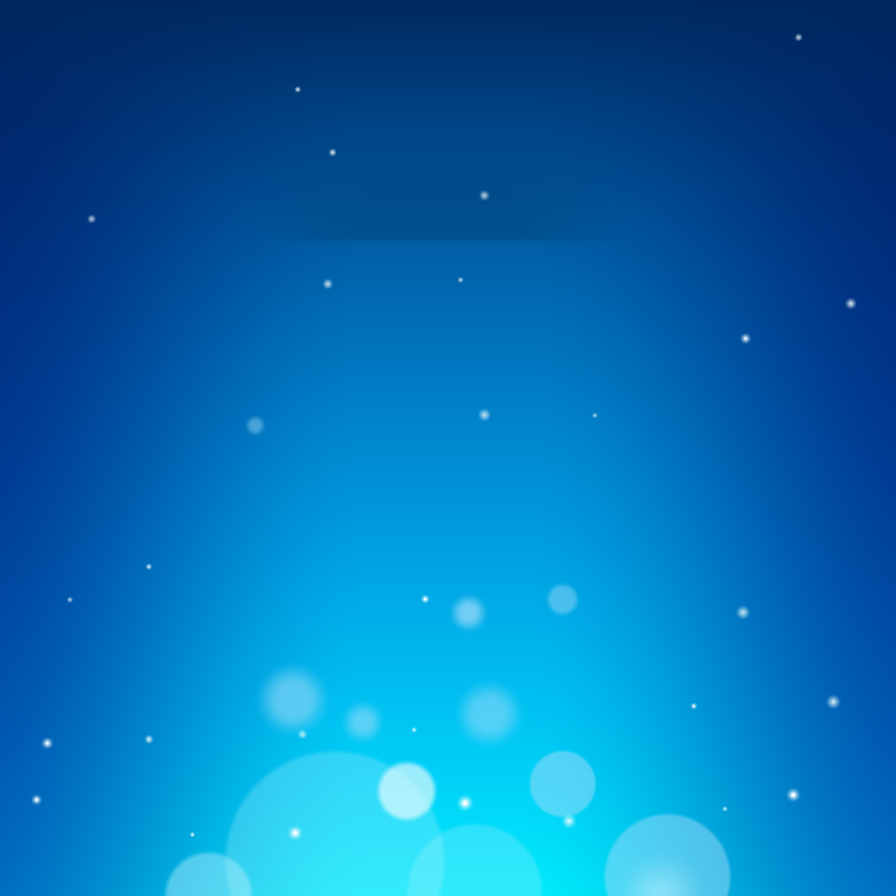
Write a Shadertoy shader that draws this background.

```glsl
const vec3 PALE_CYAN = vec3(0.72, 0.94, 1.0);
const vec3 PALE_BLUE = vec3(0.64, 0.86, 0.98);
const vec3 WHITE = vec3(0.95, 0.99, 1.0);

vec3 hash3(vec2 cell) {
    vec3 q = vec3(dot(cell, vec2(127.1, 311.7)),
                  dot(cell, vec2(269.5, 183.3)),
                  dot(cell, vec2(419.2, 371.9)));
    return fract(sin(q) * 43758.55);
}

// Bright central column fading into deep blue sides
vec3 backdrop(vec2 p) {
    float y = clamp(p.y, 0.0, 1.0);
    float fall = 1.0 - y;
    vec3 axis = vec3(0.0, 0.92 - 0.76 * y, 0.98 - 0.61 * pow(y, 1.9));
    vec3 side = vec3(0.0, 0.15 + 0.27 * fall * fall, 0.75 - 0.38 * y);
    float spread = smoothstep(0.08, 0.55, abs(p.x - 0.5));
    return mix(axis, side, spread);
}

// Shadow with a crisp lower rim that fades upward and sideways
float hazeShadow(vec2 p, float rim, float height, float halfWidth) {
    float above = smoothstep(rim - 0.003, rim + 0.004, p.y);
    float fade = 1.0 - smoothstep(rim, rim + height, p.y);
    float across = 1.0 - smoothstep(0.07, halfWidth, abs(p.x - 0.49));
    return above * fade * across;
}

// Translucent disc; softness is a fraction of its radius
vec3 bokeh(vec3 base, vec2 p, vec2 center, float radius,
           float softness, vec3 tint, float opacity) {
    float d = length(p - center) / radius;
    float cover = 1.0 - smoothstep(1.0 - softness, 1.0, d);
    return mix(base, tint, cover * opacity);
}

// One jittered light per cell, denser and larger toward the bottom
float sparkles(vec2 p, float cells) {
    vec2 cell = floor(p * cells);
    vec3 rnd = hash3(cell + 3.0);
    vec3 kind = hash3(cell + 41.0);
    float height = clamp((cell.y + 0.5) / cells, 0.0, 1.0);
    vec2 center = (cell + mix(vec2(0.15), vec2(0.85), rnd.xy)) / cells;
    float present = step(rnd.z, mix(0.95, 0.25, height));
    float radius = mix(0.003, mix(0.011, 0.005, height), kind.x);
    float d = length(p - center) / radius;
    float halo = 0.35 * (1.0 - smoothstep(0.4, 1.1, d));
    float core = mix(0.3, 0.9, kind.y * (1.0 - 0.5 * height)) * exp(-7.0 * d * d);
    return present * (halo + core);
}

void mainImage(out vec4 fragColor, in vec2 fragCoord) {
    vec2 size = iResolution.xy;
    vec2 p = (fragCoord - 0.5 * size) / min(size.x, size.y) + 0.5;

    vec3 color = backdrop(p);
    color *= 1.0 - 0.13 * hazeShadow(p, 0.731, 0.13, 0.24);

    // Large, crisp discs along the bottom
    color = bokeh(color, p, vec2(0.374, 0.039), 0.126, 0.06, PALE_CYAN, 0.27);
    color = bokeh(color, p, vec2(0.530, 0.005), 0.078, 0.08, PALE_CYAN, 0.25);
    color = bokeh(color, p, vec2(0.233, 0.000), 0.052, 0.15, PALE_CYAN, 0.45);
    color = bokeh(color, p, vec2(0.745, 0.021), 0.073, 0.08, PALE_BLUE, 0.48);
    color = bokeh(color, p, vec2(0.738, 0.000), 0.055, 1.00, WHITE, 0.35);
    color = bokeh(color, p, vec2(0.628, 0.125), 0.039, 0.12, PALE_BLUE, 0.50);
    color = bokeh(color, p, vec2(0.454, 0.117), 0.036, 0.25, WHITE, 0.64);

    // Softer discs drifting upward
    color = bokeh(color, p, vec2(0.546, 0.203), 0.042, 0.65, PALE_BLUE, 0.50);
    color = bokeh(color, p, vec2(0.405, 0.194), 0.027, 0.75, PALE_BLUE, 0.55);
    color = bokeh(color, p, vec2(0.327, 0.219), 0.045, 0.65, PALE_BLUE, 0.55);
    color = bokeh(color, p, vec2(0.523, 0.316), 0.024, 0.75, PALE_BLUE, 0.70);
    color = bokeh(color, p, vec2(0.628, 0.331), 0.020, 0.40, PALE_BLUE, 0.45);
    color = bokeh(color, p, vec2(0.285, 0.525), 0.013, 0.70, PALE_BLUE, 0.45);

    // Scattered points of light
    color = mix(color, WHITE, min(sparkles(p, 7.0), 1.0));

    fragColor = vec4(color, 1.0);
}
```
